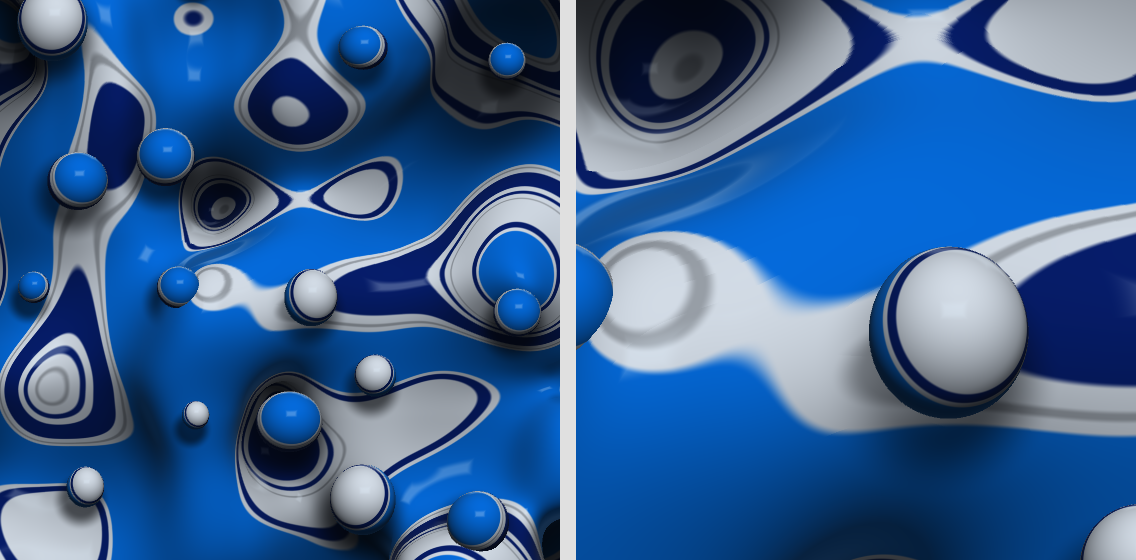
Left, the full canvas; right, a detail of the centre.
Reproduce this background procedurally as a Shadertoy shader.

```glsl
#define BLOB_FREQ 3.1
#define BLOB_HEIGHT 1.36
#define BAND_RATE 1.06
#define BAND_DRIFT 1.2
#define BALL_GRID 5.0
#define BALL_SHARE 0.5
#define BLUE vec3(0.01, 0.41, 0.85)
#define NAVY vec3(0.015, 0.10, 0.40)
#define WHITE vec3(0.83, 0.86, 0.89)
#define KEY_LIGHT vec3(0.12, 0.50, 0.86)
#define SAMPLES 2

// Integer hash, three values in -1..1
vec3 hash3(ivec3 cell) {
    uvec3 v = uvec3(cell + 512) * 1664525u + 1013904223u;
    v.x += v.y * v.z; v.y += v.z * v.x; v.z += v.x * v.y;
    v ^= v >> 16u;
    v.x += v.y * v.z; v.y += v.z * v.x; v.z += v.x * v.y;
    return vec3(v & 0xffffu) / 32767.5 - 1.0;
}

vec3 fade(vec3 f) { return f * f * f * (f * (f * 6.0 - 15.0) + 10.0); }

// One lattice plane of gradient noise: value and vertical slope
vec2 noisePlane(vec2 p, int level) {
    vec2 base = floor(p), f = p - base, u = fade(vec3(f, 0.0)).xy;
    vec2 sum = vec2(0.0);
    for (int i = 0; i < 4; i++) {
        ivec2 o = ivec2(i & 1, i >> 1);
        vec3 g = hash3(ivec3(ivec2(base) + o, level));
        vec2 w = mix(1.0 - u, u, vec2(o));
        sum += w.x * w.y * vec2(dot(g.xy, f - vec2(o)), g.z);
    }
    return sum;
}

// Gradient noise: derivatives in xyz, value in w
vec4 gradientNoise(vec3 p) {
    vec3 base = floor(p), f = p - base, u = fade(f);
    vec3 du = 30.0 * f * f * (f - 1.0) * (f - 1.0);
    vec4 sum = vec4(0.0);
    for (int i = 0; i < 8; i++) {
        ivec3 o = ivec3(i & 1, (i >> 1) & 1, i >> 2);
        vec3 g = hash3(ivec3(base) + o), w = mix(1.0 - u, u, vec3(o));
        float v = dot(g, f - vec3(o)), weight = w.x * w.y * w.z;
        vec3 dw = (vec3(o) * 2.0 - 1.0) * du * w.yzx * w.zxy;
        sum += vec4(weight * g + v * dw, weight * v);
    }
    return sum;
}

// Overhanging liquid: gradient in xyz, signed height above the skin in w
vec4 field(vec3 p) {
    return vec4(0.0, 0.0, 1.0, p.z) - BLOB_HEIGHT * gradientNoise(p);
}

// Height of the first skin below, searched plane by plane
float findSkin(vec2 xy) {
    float h = 1.0;
    vec2 upper = noisePlane(xy, 1);
    for (int level = 0; level >= -2; level--) {
        vec2 lower = noisePlane(xy, level);
        for (int i = 0; i < 16; i++) {
            float f = h - float(level);
            float n = mix(lower.x + lower.y * f, upper.x + upper.y * (f - 1.0), fade(vec3(f)).x);
            float d = h - BLOB_HEIGHT * n;
            h -= 0.42 * d;
            if (d < 0.003 || h < float(level)) break;
        }
        if (h > float(level)) break;
        h = float(level);
        upper = lower;
    }
    return h;
}

float stripe(float t, float from, float to) {
    const float soft = 0.005;
    return smoothstep(from - soft, from + soft, t) - smoothstep(to - soft, to + soft, t);
}

// Repeating sequence of paint layers
vec3 paint(float phase) {
    float t = fract(phase);
    float navy = stripe(t, 0.44, 0.57) + stripe(t, 0.61, 0.635) + stripe(t, 0.86, 0.90);
    float groove = stripe(t, 0.385, 0.40) + stripe(t, 0.67, 0.68);
    vec3 color = mix(BLUE, WHITE, stripe(t, 0.36, 0.925));
    return mix(mix(color, WHITE * 0.72, groove), NAVY, navy);
}

// Glossy lacquer under a rectangular soft box
vec3 lacquer(vec3 albedo, vec3 n, float exposure) {
    vec3 r = reflect(vec3(0.0, 0.0, -1.0), n);
    vec2 box = abs(r.xy - vec2(0.12, 0.5)) - vec2(0.26, 0.13);
    float softBox = 1.0 - smoothstep(-0.07, 0.10, max(box.x, box.y));
    float rim = pow(1.0 - clamp(n.z, 0.0, 1.0), 3.0);
    vec3 color = albedo * exposure * (0.24 + 0.74 * max(dot(n, KEY_LIGHT), 0.0));
    color = mix(color, vec3(0.88, 0.93, 0.97), exposure * 0.28 * softBox);
    return color + 0.07 * rim * exposure + vec3(0.008, 0.014, 0.025);
}

vec3 render(vec2 uv) {
    vec2 xy = uv * BLOB_FREQ + vec2(3.7, 8.2);
    vec3 p = vec3(xy, findSkin(xy));
    vec3 slope = field(p).xyz, n = normalize(slope);

    // Crevices, shade from the light and depth
    float cavity = smoothstep(-0.25, 0.7, field(p + n * 0.22).w / (0.22 * length(slope)));
    float shade = smoothstep(-0.19, 0.22, field(p + KEY_LIGHT * 0.4).w);
    float depth = smoothstep(-0.68, 0.09, p.z);
    float exposure = mix(0.3, 1.0, cavity) * mix(0.45, 1.0, shade) * mix(0.22, 1.0, depth);

    vec2 flow = xy * 0.85 + 0.3 * sin(xy.yx * 1.7) + 0.35 * p.z;
    vec3 albedo = paint(0.14 + p.z * BAND_RATE + noisePlane(flow, 40).x * BAND_DRIFT);

    // Scattered drops hovering over the liquid
    float ground = p.z / BLOB_FREQ, top = ground;
    ivec2 home = ivec2(floor(uv * BALL_GRID - 0.5));
    for (int k = 0; k < 4; k++) {
        ivec2 cell = home + ivec2(k & 1, k >> 1);
        vec3 place = hash3(ivec3(cell, 70)) * 0.5 + 0.5, kind = fract(place.zxy * 37.0);
        if (kind.x > BALL_SHARE) continue;
        vec2 offset = uv - (vec2(cell) + 0.2 + 0.6 * place.xy) / BALL_GRID;
        float radius = mix(0.022, 0.064, place.z), middle = 0.12 + 0.14 * kind.y;
        vec2 side = offset / (radius * vec2(1.0, mix(0.88, 1.12, kind.z)));
        float inside = 1.0 - dot(side, side);
        float dropShadow = 1.0 - smoothstep(0.7, 1.6, length(offset + vec2(0.008, 0.025)) / radius);
        if (top == ground) exposure *= 1.0 - 0.6 * dropShadow * smoothstep(0.0, 0.08, middle - ground);
        float height = middle + radius * sqrt(max(inside, 0.0));
        if (inside > 0.0 && height > top) {
            top = height;
            n = vec3(side, sqrt(inside));
            vec3 axis = normalize(vec3(place.x - 0.5, 0.35, 1.3));
            albedo = paint((kind.z < 0.5 ? 0.21 : 0.72) + 0.28 * (1.0 - dot(n, axis)));
            exposure = mix(0.6, 1.0, smoothstep(0.0, 0.5, n.z + 0.4 * n.y));
        }
    }
    return lacquer(albedo, n, exposure);
}

void mainImage(out vec4 fragColor, in vec2 fragCoord) {
    vec3 sum = vec3(0.0);
    for (int i = 0; i < SAMPLES; i++) {
        float along = (float(i) + 0.5) / float(SAMPLES) - 0.5;
        sum += render((fragCoord + along) / min(iResolution.x, iResolution.y));
    }
    fragColor = vec4(sum / float(SAMPLES), 1.0);
}
```
